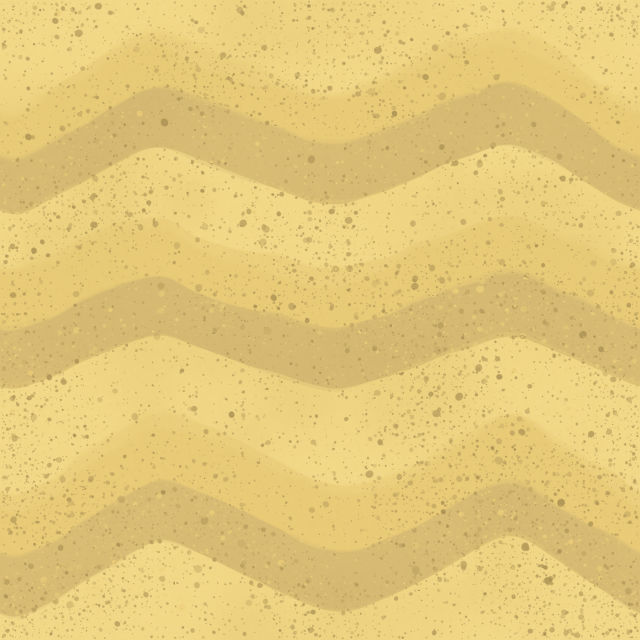
This texture is drawn by a Shadertoy shader. Its source:

```glsl
// Sandy wall of layered dunes: three rows of rounded chevrons, two waves across,
// each row a tan wash above a darker band with uneven, double painted edges.
// Clustered round grains in several sizes are scattered over everything.

const float TAU = 6.2831853;

float hash(vec2 p) {
    vec3 q = fract(vec3(p.xyx) * 0.1031);
    q += dot(q, q.yzx + 33.33);
    return fract((q.x + q.y) * q.z);
}

// Value noise that wraps around after "cells" lattice steps.
float tileNoise(vec2 uv, float cells, float seed) {
    vec2 p = uv * cells, i = floor(p), f = fract(p);
    f = f * f * (3.0 - 2.0 * f);
    vec2 a = mod(i, cells) + seed, b = mod(i + 1.0, cells) + seed;
    return mix(mix(hash(a), hash(vec2(b.x, a.y)), f.x),
               mix(hash(vec2(a.x, b.y)), hash(b), f.x), f.y);
}

// Rounded triangle wave, +1 in the valleys, slightly uneven across the tile.
float chevron(float x) {
    float warped = x - 0.022 + 0.022 * sin(TAU * x);
    return asin(0.94 * cos(2.0 * TAU * warped)) / 1.22;
}

// Small uneven offset along an edge.
float wobble(float x, float seed) {
    return 0.016 * (tileNoise(vec2(x, 0.0), 6.0, seed) - 0.5)
         + 0.005 * (tileNoise(vec2(x, 0.0), 23.0, seed + 7.0) - 0.5);
}

// Coverage of a strip between two depths, with separate edge softness.
float strip(float depth, float top, float bottom, float softTop, float softBottom) {
    return smoothstep(-softTop, softTop, depth - top)
         * smoothstep(-softBottom, softBottom, bottom - depth);
}

void mainImage(out vec4 fragColor, in vec2 fragCoord) {
    vec2 uv = fragCoord / iResolution.xy;
    float pixel = 1.0 / min(iResolution.x, iResolution.y);
    float depth = 1.0 - uv.y;

    // Pale ground with soft cloudy washes
    float cloud = 0.6 * tileNoise(uv, 5.0, 11.0) + 0.4 * tileNoise(uv, 13.0, 29.0);
    vec3 color = mix(vec3(0.925, 0.82, 0.50), vec3(0.945, 0.845, 0.53), smoothstep(0.2, 0.65, cloud));

    // Dune rows
    vec3 rowDepth = vec3(0.278, 0.573, 0.903);
    vec3 rowHeight = vec3(0.05, 0.041, 0.06);
    float darkness = 0.0;
    for (int row = 0; row < 3; row++) {
        float seed = 40.0 + 17.0 * float(row);
        float bottom = rowDepth[row] + rowHeight[row] * chevron(uv.x) + wobble(uv.x, seed);
        float middle = bottom - 0.091 + wobble(uv.x, seed + 3.0);
        float top = middle - 0.084 - 0.009 * float(row) + wobble(uv.x, seed + 5.0);
        float shift = 0.9 * wobble(uv.x, seed + 9.0);

        // Tan wash, painted twice; its upper edge fades in places
        float fade = mix(0.002, 0.016, smoothstep(0.35, 0.8, tileNoise(uv, 7.0, seed)));
        float tan1 = strip(depth, top, bottom, fade, 0.002);
        float tan2 = strip(depth, top + 0.02 + 2.0 * shift, bottom, 0.006, 0.002);
        vec3 tanColor = mix(vec3(0.905, 0.79, 0.46), vec3(0.91, 0.79, 0.46), cloud);
        color = mix(color, tanColor, 0.6 * tan1 + 0.3 * tan2);

        // Dark band in two passes, blurred along parts of its upper edge
        float soft = max(0.0012, 0.75 * pixel);
        float blur = soft + 0.3 * fade;
        float dark1 = strip(depth, middle, bottom, blur, soft);
        float dark2 = strip(depth, middle + shift, bottom + shift, blur, soft);
        float dark = 0.68 * dark1 + 0.32 * dark2;
        vec3 darkColor = mix(vec3(0.825, 0.715, 0.44), vec3(0.85, 0.74, 0.46), cloud);
        color = mix(color, darkColor, 0.95 * dark);
        darkness = max(darkness, dark);
    }

    // Grains: one jittered dot per cell, finer and smaller with each layer
    float cluster = 0.6 * tileNoise(uv, 6.0, 71.0) + 0.4 * tileNoise(uv, 15.0, 83.0);
    float density = mix(0.22, 0.72, smoothstep(0.3, 0.72, cluster));
    for (int layer = 0; layer < 6; layer++) {
        float n = float(layer);
        float cells = floor(30.0 * pow(1.29, n));
        vec2 cell = floor(uv * cells), key = cell + 131.0 * (n + 1.0);
        vec2 center = 0.22 + 0.56 * vec2(hash(key), hash(key + 19.3));
        vec2 offset = fract(uv * cells) - center;
        float size = hash(key + 41.7), tone = hash(key + 67.1);
        float radius = mix(0.05, 0.19, size * size);
        float angle = atan(offset.y, offset.x);
        radius *= 1.0 + 0.06 * sin(2.0 * angle + TAU * tone);
        float edge = max(0.0011, 0.75 * pixel) * cells;
        float disc = 1.0 - smoothstep(-edge, edge, length(offset) - radius);
        disc *= step(hash(key + 93.9), density);

        // Mostly brown; yellow grains show up chiefly on the dark bands
        bool bright = tone < mix(0.08, 0.4, darkness);
        vec3 brown = mix(vec3(0.66, 0.56, 0.32), vec3(0.78, 0.67, 0.40), hash(key + 27.5));
        vec3 grain = bright ? vec3(0.92, 0.80, 0.47) : brown;
        color = mix(color, grain, disc * mix(0.35, 0.88, hash(key + 55.2)));
    }

    // Fine paper grain
    color += 0.008 * (tileNoise(uv, 180.0, 5.0) - 0.5);
    fragColor = vec4(color, 1.0);
}
```
